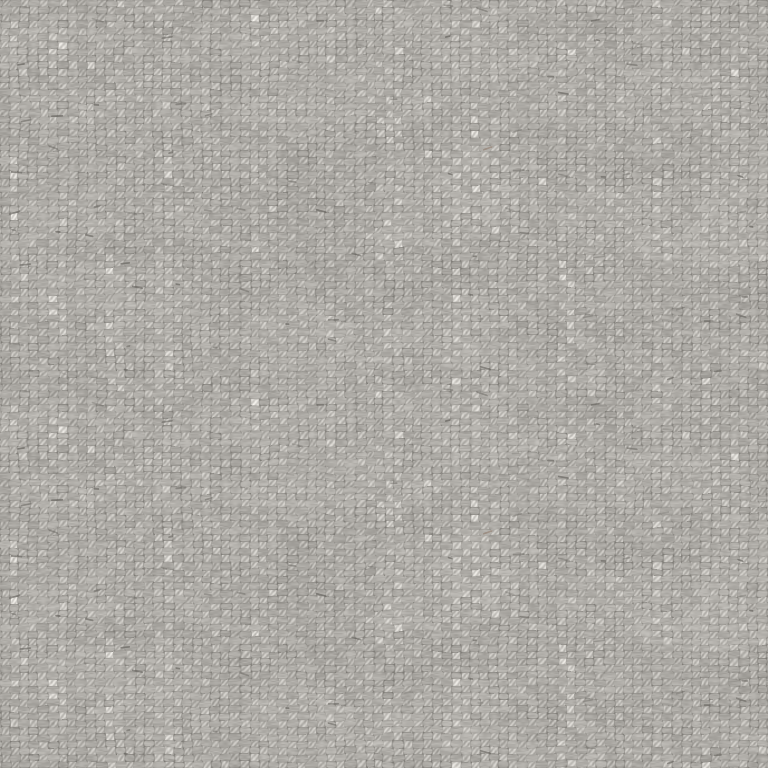
Reproduce this texture procedurally as a WebGL 1 fragment shader.

```glsl
precision highp float;
uniform vec2 u_resolution;

const vec2 THREADS = vec2(80.0, 112.0);     // weave cells across and down
const float ROW_PERIOD = 56.0;              // rows before the wear repeats
const float CELL_ASPECT = 1.4;
const vec2 WEFT_HALF = vec2(0.82, 0.54);    // half sizes in row heights
const vec2 WARP_HALF = vec2(0.60, 0.56);
const float WEFT_ROUNDING = 0.46;
const float GAP_SOFTNESS = 0.09;
const vec3 SHADE = vec3(0.56, 0.55, 0.53);
const vec3 LIGHT = vec3(0.78, 0.77, 0.75);
const vec3 FLECK_GREY = vec3(0.41, 0.40, 0.38);
const vec3 FLECK_BROWN = vec3(0.48, 0.36, 0.28);
const float GAP_TONE = -0.28;               // tones run from SHADE to LIGHT
const float WEFT_TONE = 0.49;
const float WARP_TONE = 0.74;
const float TWIST_DEPTH = 0.30;
const float FIBRE_DEPTH = 0.42;
const float COLUMN_DEPTH = 0.16;
const float SLUB_COLUMNS = 0.30;
const float SLUB_GAIN = 0.50;
const float WEAR_DEPTH = 0.14;
const vec2 FLECK_GRID = vec2(4.0, 4.0);
const float FLECK_CHANCE = 0.35;

float hash(vec2 p) {
  return fract(sin(dot(p, vec2(127.1, 311.7))) * 43758.5453);
}

// Value noise that wraps vertically
float noise(vec2 p, float period) {
  vec2 i = floor(p);
  vec2 f = fract(p);
  f = f * f * (3.0 - 2.0 * f);
  float y0 = mod(i.y, period);
  float y1 = mod(i.y + 1.0, period);
  return mix(mix(hash(vec2(i.x, y0)), hash(vec2(i.x + 1.0, y0)), f.x),
             mix(hash(vec2(i.x, y1)), hash(vec2(i.x + 1.0, y1)), f.x), f.y);
}

float clothNoise(vec2 p, vec2 scale) {
  return noise(p * scale, ROW_PERIOD * scale.y) - 0.5;
}

float roundBox(vec2 p, vec2 halfSize, float radius) {
  vec2 q = abs(p) - halfSize + radius;
  return length(max(q, 0.0)) + min(max(q.x, q.y), 0.0) - radius;
}

float cover(float dist, float pixel) {
  float soft = GAP_SOFTNESS + 0.4 * pixel;
  return 1.0 - smoothstep(-soft, soft, dist);
}

// Dark stray fibre; x is coverage, y picks its colour
vec2 strayFibre(vec2 p, float pixel) {
  vec2 cell = floor(p / FLECK_GRID);
  vec2 f = (fract(p / FLECK_GRID) - 0.5) * FLECK_GRID;
  f -= (vec2(hash(cell + 3.1), hash(cell + 7.7)) - 0.5) * vec2(2.0, 2.6);
  f.x *= CELL_ASPECT;
  f.y -= f.x * (hash(cell + 5.3) - 0.5) * 0.7;
  float reach = mix(0.15, 0.75, hash(cell + 9.2));
  float dist = length(vec2(max(abs(f.x) - reach, 0.0), f.y));
  float present = step(1.0 - FLECK_CHANCE, hash(cell + 1.9));
  float strength = mix(0.15, 0.75, hash(cell + 4.4));
  float line = 1.0 - smoothstep(0.04, 0.14 + 0.5 * pixel, dist);
  return vec2(line * present * strength, step(0.98, hash(cell + 6.6)));
}

void main() {
  vec2 p = gl_FragCoord.xy / u_resolution * THREADS;
  float pixel = THREADS.y / u_resolution.y;
  p.y = mod(p.y, ROW_PERIOD);

  // Uneven thread spacing
  vec2 thread = p;
  thread.x += 0.40 * clothNoise(p, vec2(0.5, 0.125));
  thread.y += 0.45 * clothNoise(p + 31.0, vec2(0.5, 0.5));

  // Plain weave: full weft ovals overlap the warp cells on every side
  vec2 cell = floor(thread);
  vec2 f = fract(thread) - 0.5;
  float isWarp = mod(cell.x + cell.y, 2.0);
  vec2 side = vec2(f.x < 0.0 ? -1.0 : 1.0, f.y < 0.0 ? -1.0 : 1.0);
  vec2 weftOffset = abs(f.x) > abs(f.y) ? vec2(side.x, 0.0) : vec2(0.0, side.y);
  weftOffset *= isWarp;
  vec2 weftCell = cell + weftOffset;
  weftCell.y = mod(weftCell.y, ROW_PERIOD);
  cell.y = mod(cell.y, ROW_PERIOD);
  vec2 weftPos = (f - weftOffset) * vec2(CELL_ASPECT, 1.0);
  vec2 warpPos = f * vec2(CELL_ASPECT, 1.0);
  vec2 weftSize = WEFT_HALF + vec2(0.18, 0.10) * (hash(weftCell + 2.3) - 0.5);
  float weft = cover(roundBox(weftPos, weftSize, WEFT_ROUNDING), pixel);
  float warp = cover(roundBox(warpPos, WARP_HALF, 0.15), pixel) * isWarp;

  // Rounded weft with fibres
  float weftTone = WEFT_TONE + 0.24 * (hash(weftCell) - 0.5);
  weftTone += 0.10 - 0.6 * weftPos.y * weftPos.y;
  weftTone += FIBRE_DEPTH * clothNoise(p, vec2(2.0, 5.0));

  // Twisted warp with pale slubs along some columns
  float twist = sin(6.2832 * (1.1 * f.y - 1.8 * f.x + hash(cell)));
  float warpTone = WARP_TONE + 0.28 * (hash(cell + 8.1) - 0.5) + TWIST_DEPTH * twist;
  warpTone += FIBRE_DEPTH * clothNoise(p, vec2(5.0, 2.0));
  warpTone += COLUMN_DEPTH * (hash(vec2(cell.x, 83.0)) - 0.5);
  float slubColumn = step(1.0 - SLUB_COLUMNS, hash(vec2(cell.x, 71.0)));
  float slubRun = smoothstep(-0.1, 0.2, clothNoise(cell + 0.5, vec2(1.0, 0.125)));
  float slub = slubColumn * slubRun * smoothstep(0.3, 1.0, hash(cell + 12.7));
  warpTone += SLUB_GAIN * slub;

  // Layer the threads and add broad wear
  float tone = mix(GAP_TONE, warpTone, warp);
  tone = mix(tone, weftTone, weft);
  tone += WEAR_DEPTH * clothNoise(p, vec2(0.125, 0.25));
  vec3 colour = mix(SHADE, LIGHT, tone);

  vec2 fleck = strayFibre(p, pixel);
  colour = mix(colour, mix(FLECK_GREY, FLECK_BROWN, fleck.y), fleck.x);
  gl_FragColor = vec4(colour, 1.0);
}
```
